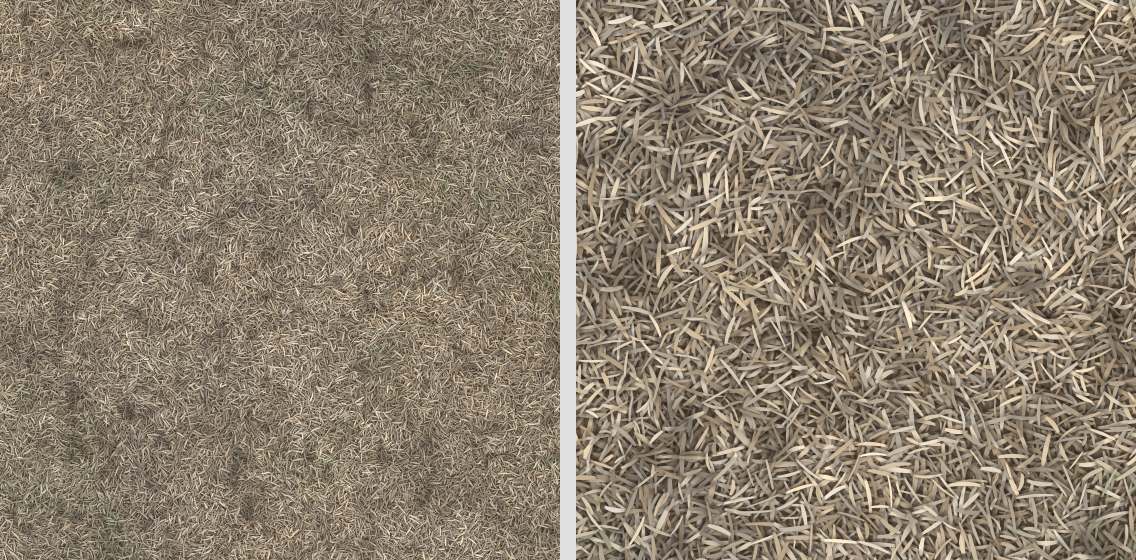
Left, the full canvas; right, a detail of the centre.
A WebGL 2 fragment shader for this texture:

```glsl
#version 300 es
precision highp float;
// Dry, matted lawn: layers of short straw blades with sparse green patches.
uniform vec2 u_resolution;
out vec4 fragColor;

vec4 hash4(vec3 p) {
    vec4 q = fract(p.xyzx * vec4(0.1031, 0.1030, 0.0973, 0.1099));
    q += dot(q, q.wzxy + 33.33);
    return fract((q.xxyz + q.yzzw) * q.zywx);
}

float noise(vec2 p) {
    vec2 i = floor(p), f = fract(p);
    f = f * f * (3.0 - 2.0 * f);
    float low = mix(hash4(vec3(i, 7.0)).x, hash4(vec3(i + vec2(1, 0), 7.0)).x, f.x);
    float high = mix(hash4(vec3(i + vec2(0, 1), 7.0)).x, hash4(vec3(i + 1.0, 7.0)).x, f.x);
    return mix(low, high, f.y);
}

float fbm(vec2 p) {
    float sum = 0.0, gain = 0.53;
    for (int i = 0; i < 4; i++) {
        sum += gain * noise(p);
        p = mat2(1.6, 1.2, -1.2, 1.6) * p + 13.7;
        gain *= 0.5;
    }
    return sum;
}

// Muted straw ramp, from brown shadow to pale tip
vec3 strawColor(float tone) {
    return tone + vec3(0.047, 0.0, -0.04 - 0.06 * tone);
}

// Lay one sheet of scattered blades over the colour below
vec3 addBlades(vec3 color, vec2 uv, float layer, float height, float greenness) {
    float scale = 70.0 + 16.0 * fract(layer * 0.618);
    float pixel = scale / u_resolution.y;
    float turn = layer * 2.4;
    mat2 rotation = mat2(cos(turn), sin(turn), -sin(turn), cos(turn));
    vec2 p = rotation * uv * scale + 200.0 + layer * 17.3;
    vec2 cell = floor(p);
    for (int y = -1; y <= 1; y++) {
        for (int x = -1; x <= 1; x++) {
            vec2 id = cell + vec2(x, y);
            vec4 r = hash4(vec3(id, layer + 1.0));
            vec4 s = hash4(vec3(id, layer + 41.0));

            // Neighbouring blades lean roughly the same way
            vec2 home = (id - 200.0 - layer * 17.3) * rotation / scale;
            float angle = 7.0 * noise(home * 9.0 + 30.0) + 2.6 * (r.z - 0.5) + turn;
            vec2 axis = vec2(cos(angle), sin(angle));
            vec2 q = p - id - r.xy;
            float halfLength = mix(0.35, 0.98, s.x);
            float along = dot(q, axis) / halfLength;
            float across = dot(q, vec2(-axis.y, axis.x)) + 0.24 * (s.y - 0.5) * along * along;
            float width = mix(0.05, 0.13, s.z) * (1.0 - 0.4 * abs(along));
            float ends = 1.0 - smoothstep(0.75, 1.0, abs(along));
            float blade = ends * (1.0 - smoothstep(-0.65, 0.65, (abs(across) - width) / pixel));
            float shadow = ends * (1.0 - smoothstep(0.0, 0.32, abs(across + 0.06)));

            float tone = 0.46 + 0.2 * height + 0.36 * (r.w - 0.5);
            vec3 straw = strawColor(tone);
            straw += (s.w - 0.5) * vec3(0.06, 0.0, -0.07);
            float green = greenness * step(0.62, fract(s.w * 7.0 + r.x));
            straw = mix(straw, tone * vec3(0.86, 0.96, 0.73), green);
            color *= 1.0 - 0.3 * shadow;
            color = mix(color, straw, blade);
        }
    }
    return color;
}

void main() {
    vec2 uv = gl_FragCoord.xy / u_resolution.y;

    // Green regrowth gathers in loose patches
    float greenness = 0.08 + 0.7 * smoothstep(0.53, 0.74, fbm(uv * 6.0 + 51.0));

    // Dark thatch below, then blades from bottom to top
    vec3 color = strawColor(0.2 + 0.12 * noise(uv * 120.0));
    for (int i = 0; i < 12; i++) {
        color = addBlades(color, uv, float(i), float(i) / 11.0, greenness);
    }

    // Broad worn areas, tufts and small hollows
    float worn = fbm(uv * 5.0 + 9.0) - 0.5;
    float tufts = fbm(uv * 26.0 + 70.0) - 0.5;
    float hollow = smoothstep(0.56, 0.78, fbm(uv * 38.0 + 23.0));
    color *= 1.02 + 0.26 * worn + 0.42 * tufts - 0.28 * hollow;
    color += (fbm(uv * 4.0 + 88.0) - 0.5) * vec3(0.03, 0.0, -0.04);

    // Flat, warm daylight lifts the shadows
    color = color * 0.86 + vec3(0.145, 0.122, 0.103);
    fragColor = vec4(clamp(color, 0.0, 1.0), 1.0);
}
```
